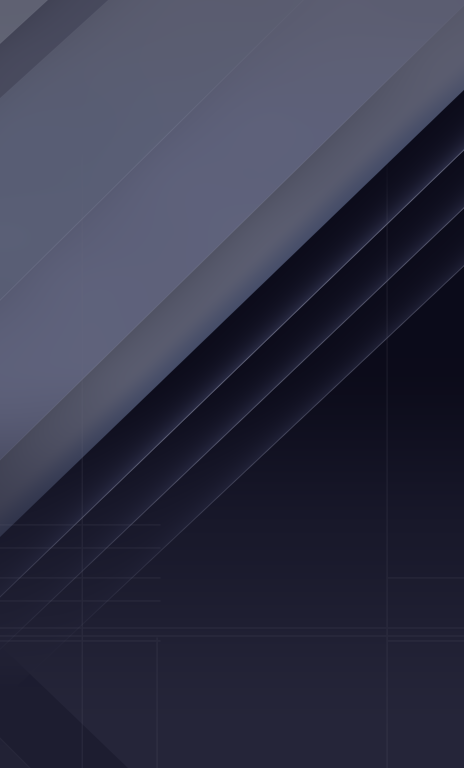
A Shadertoy shader for this background:

```glsl
// Diagonal edges: x = height at the left side, y = slope
const vec2 CORNER_EDGE = vec2(0.943, 0.917);
const vec2 STRIPE_EDGE = vec2(0.872, 0.907);
const vec2 UPPER_EDGE = vec2(0.609, 0.990);
const vec2 LOWER_EDGE = vec2(0.401, 0.980);
const vec2 MAIN_EDGE = vec2(0.3008, 0.9635);
const vec2 RIDGE_FIRST = vec2(0.2227, 0.9635);
const vec2 RIDGE_STEP = vec2(-0.0683, -0.0118);
const vec2 WEDGE_EDGE = vec2(0.160, -0.960);
const vec2 WEDGE_INNER = vec2(0.039, -1.0);

const vec3 NIGHT = vec3(0.045, 0.043, 0.100);
const vec3 DUSK = vec3(0.090, 0.090, 0.160);
const vec3 FLOOR = vec3(0.147, 0.147, 0.225);
const vec3 RIDGE_GLOW = vec3(0.190, 0.200, 0.310);
const vec3 RIDGE_LINE = vec3(0.480, 0.490, 0.580);
const vec3 WEDGE = vec3(0.105, 0.105, 0.180);
const vec3 PANEL_LOW = vec3(0.358, 0.368, 0.445);
const vec3 PANEL_MID = vec3(0.367, 0.380, 0.480);
const vec3 PANEL_HIGH = vec3(0.350, 0.370, 0.460);
const vec3 PANEL_STRIPE = vec3(0.285, 0.292, 0.370);
const vec3 PANEL_CORNER = vec3(0.375, 0.385, 0.450);
const vec3 PANEL_GREY = vec3(0.355, 0.360, 0.430);
const vec3 EDGE_BLUE = vec3(0.270, 0.300, 0.410);
const vec3 GRID = vec3(0.420, 0.420, 0.490);

const float GLOW_WIDTH = 0.015;
const float SHADOW_WIDTH = 0.028;
const float LINE_HALF_WIDTH = 0.0006;
const float GRID_ALPHA = 0.20;
const float MOTTLE = 0.012;

float pixel;

float hash(vec2 p) {
    vec3 q = fract(vec3(p.xyx) * 0.1031);
    q += dot(q, q.yzx + 33.33);
    return fract((q.x + q.y) * q.z);
}

float noise(vec2 p) {
    vec2 i = floor(p), f = fract(p);
    f = f * f * (3.0 - 2.0 * f);
    return mix(mix(hash(i), hash(i + vec2(1, 0)), f.x),
               mix(hash(i + vec2(0, 1)), hash(i + vec2(1, 1)), f.x), f.y);
}

// Signed distance to a diagonal, positive above it
float edgeDistance(vec2 p, vec2 edge) {
    return (p.y - edge.x - edge.y * p.x) / length(vec2(1.0, edge.y));
}

float fill(float d) { return smoothstep(-0.7 * pixel, 0.7 * pixel, d); }

float hairline(float d) {
    return clamp(0.5 + (LINE_HALF_WIDTH - abs(d)) / pixel, 0.0, 1.0);
}

float span(float x, float a, float b) { return fill(x - a) * fill(b - x); }

// Lays a panel above an edge, with a shadow below and a thin lit rim
vec3 addPanel(vec3 color, vec3 panel, float d, float shadow, float rim) {
    color *= 1.0 - shadow * exp(min(d, 0.0) / SHADOW_WIDTH);
    color = mix(color, panel, fill(d));
    return color + rim * hairline(d);
}

vec3 darkSide(vec2 p) {
    vec3 base = mix(FLOOR, DUSK, smoothstep(0.02, 0.38, p.y));
    base = mix(base, NIGHT, smoothstep(0.30, 0.54, p.y));

    // Wedge in the lower corner
    float wedge = edgeDistance(p, WEDGE_EDGE);
    vec3 color = mix(base, WEDGE, 0.8 * fill(-wedge));
    float inner = edgeDistance(p, WEDGE_INNER);
    color += 0.018 * fill(-inner) + 0.03 * hairline(inner);

    // Glowing ridges, lowest first
    float strength = smoothstep(0.10, 0.46, p.y);
    for (int i = 2; i >= 0; i--) {
        float d = edgeDistance(p, RIDGE_FIRST + float(i) * RIDGE_STEP);
        float dim = 1.0 - 0.18 * float(i);
        float glow = exp(-max(d, 0.0) / GLOW_WIDTH) * strength * dim;
        vec3 ridge = mix(base, RIDGE_GLOW, 0.8 * glow);
        color = mix(color, ridge, fill(d) * smoothstep(0.09, 0.17, p.y));
        color = mix(color, RIDGE_LINE, hairline(d) * (0.04 + 0.66 * strength) * dim
                    * smoothstep(0.10, 0.20, p.y));
    }
    return color;
}

vec3 lightSide(vec2 p, float mainDistance) {
    vec3 color = mix(EDGE_BLUE, PANEL_LOW, smoothstep(-0.005, 0.035, mainDistance));
    color = addPanel(color, PANEL_MID, edgeDistance(p, LOWER_EDGE), 0.13, 0.05);
    color = addPanel(color, PANEL_HIGH, edgeDistance(p, UPPER_EDGE), 0.06, 0.05);
    color = mix(color, PANEL_GREY, 0.7 * smoothstep(0.80, 1.0, p.y));
    color = addPanel(color, PANEL_STRIPE, edgeDistance(p, STRIPE_EDGE), 0.05, 0.015);
    color = addPanel(color, PANEL_CORNER, edgeDistance(p, CORNER_EDGE), 0.10, 0.03);
    color += MOTTLE * (noise(p * vec2(9.0, 13.0)) - 0.5);
    return mix(DUSK, color, mix(0.50, 1.0, smoothstep(0.27, 0.53, p.y)));
}

float gridLines(vec2 p) {
    float fade = 1.0 - smoothstep(0.70, 0.82, p.y);
    float left = span(p.x, -1.0, 0.209);
    float right = fill(p.x - 0.504);
    float g = fade * max(hairline(p.x - 0.107), hairline(p.x - 0.504));
    g = max(g, hairline(p.x - 0.2045) * fill(0.170 - p.y));
    // Paired short rules
    for (int i = 0; i < 4; i++) {
        float y = 0.3165 - 0.069 * float(i / 2) - 0.030 * float(i % 2);
        g = max(g, hairline(p.y - y) * left);
    }
    g = max(g, hairline(p.y - 0.2475) * right);
    g = max(g, max(hairline(p.y - 0.1823), hairline(p.y - 0.1719)));
    return max(g, hairline(p.y - 0.1654) * max(left, right));
}

void mainImage(out vec4 fragColor, in vec2 fragCoord) {
    pixel = 1.0 / iResolution.y;
    vec2 p = fragCoord * pixel;
    float d = edgeDistance(p, MAIN_EDGE);
    vec3 color = mix(darkSide(p), lightSide(p, d), fill(d));
    color = mix(color, GRID, GRID_ALPHA * gridLines(p));
    fragColor = vec4(color, 1.0);
}
```
